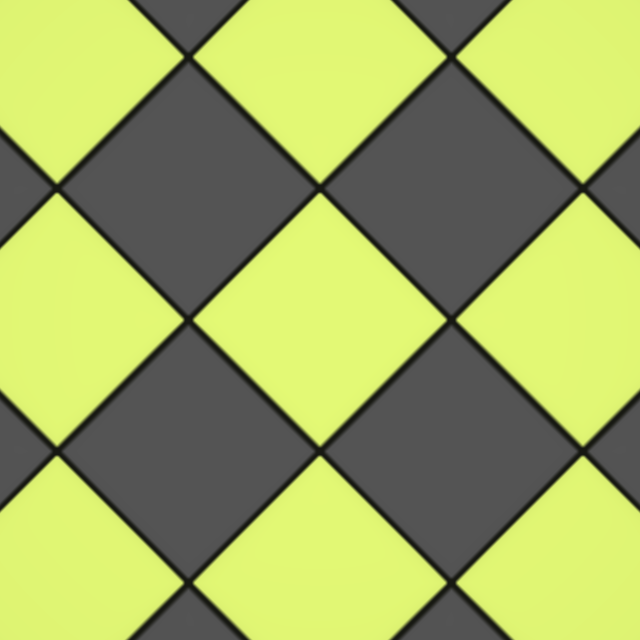
This pattern is drawn by a WebGL 2 fragment shader. Its source:

```glsl
#version 300 es
precision highp float;
// Diagonal checkerboard of lime and grey tiles with soft bevels and dark joints.

uniform vec2 u_resolution;
out vec4 fragColor;

// Signed distance to a rounded square, negative inside
float roundedSquare(vec2 p, float halfSide, float radius) {
    vec2 q = abs(p) - halfSide + radius;
    return length(max(q, 0.0)) + min(max(q.x, q.y), 0.0) - radius;
}

void main() {
    float canvas = min(u_resolution.x, u_resolution.y);
    vec2 p = (gl_FragCoord.xy - 0.5 * u_resolution) / canvas;

    // Turn the grid by 45 degrees, with one tile centred on the canvas
    float side = 0.2905;
    vec2 grid = vec2(p.x + p.y, p.x - p.y) * 0.70711 / side + 0.5;
    vec2 cell = floor(grid);
    vec2 local = fract(grid) - 0.5;
    bool isLime = mod(cell.x + cell.y, 2.0) < 0.5;

    // Depth inside the tile, measured from its rounded edge
    float depth = -roundedSquare(local * side, 0.5 * side - 0.0006, 0.008);

    // Bevels are wider on the lower edges of lime and the upper edges of grey
    float upper = smoothstep(-0.3, 0.3, local.x - local.y);
    float bevel = isLime ? mix(0.0085, 0.0062, upper) : mix(0.0075, 0.0095, upper);
    float face = smoothstep(0.0, max(bevel, 1.5 / canvas), depth);

    // Faint contact shade beyond the bevel, and falloff towards the corners
    float contact = 1.0 - 0.06 * exp(-max(depth, 0.0) / 0.008);
    float falloff = 1.0 - 0.05 * dot(p, p);

    vec3 lime = vec3(0.892, 0.978, 0.458);
    vec3 grey = vec3(0.332);
    vec3 joint = vec3(0.09, 0.095, 0.07);
    vec3 color = mix(joint, (isLime ? lime : grey) * contact * falloff, face);

    fragColor = vec4(color, 1.0);
}
```
